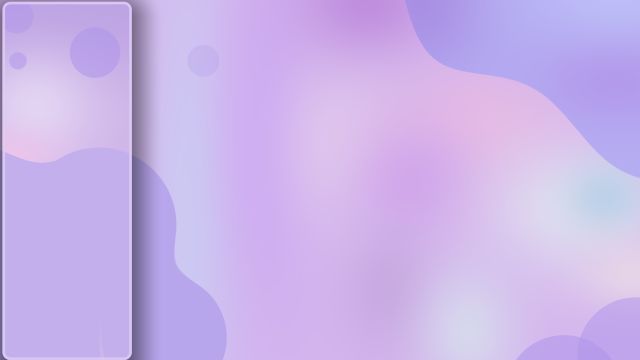
Write a Shadertoy shader that draws this background.

```glsl
// Soft lilac gradient backdrop with wavy blobs, discs and a frosted side panel.

const vec3 LILAC = vec3(0.83, 0.71, 0.93);
const vec3 VIOLET = vec3(0.80, 0.66, 0.95);
const vec3 PERIWINKLE = vec3(0.80, 0.79, 0.95);
const vec3 ORCHID = vec3(0.82, 0.65, 0.92);
const vec3 PLUM = vec3(0.75, 0.56, 0.87);
const vec3 ROSE = vec3(0.90, 0.73, 0.89);
const vec3 PEARL = vec3(0.88, 0.87, 0.94);
const vec3 TEAL = vec3(0.74, 0.82, 0.91);
const vec3 IRIS = vec3(0.72, 0.65, 0.93);
const vec3 DISC = vec3(0.68, 0.58, 0.92);

// Blend a soft elliptical patch of tint into a colour.
vec3 glow(vec3 color, vec2 p, vec2 centre, vec2 radius, vec3 tint) {
    vec2 q = (p - centre) / radius;
    return mix(color, tint, exp(-dot(q, q)));
}

// Paint the inside of a signed distance with a smooth edge.
vec3 fill(vec3 color, float d, float soft, vec3 tint, float alpha) {
    return mix(color, tint, alpha * (1.0 - smoothstep(-soft, soft, d)));
}

float circle(vec2 p, vec2 centre, float radius) {
    return length(p - centre) - radius;
}

float roundBox(vec2 p, vec2 centre, vec2 halfSize, float radius) {
    vec2 q = abs(p - centre) - halfSize + radius;
    return length(max(q, 0.0)) + min(max(q.x, q.y), 0.0) - radius;
}

float smoothUnion(float a, float b, float k) {
    float h = max(k - abs(a - b), 0.0) / k;
    return min(a, b) - 0.25 * h * h * k;
}

// Depth of the upper right blob below the top edge.
float canopyDepth(float x) {
    float shoulder = 0.204 * (1.0 - exp(-(x - 1.125) / 0.051));
    float drop = 0.31 / (1.0 + exp(-(x - 1.602) / 0.065));
    return shoulder + drop;
}

float canopy(vec2 p) {
    float e = 0.002;
    float slope = (canopyDepth(p.x + e) - canopyDepth(p.x - e)) / (2.0 * e);
    return (1.0 - canopyDepth(p.x) - p.y) / sqrt(1.0 + slope * slope);
}

// Lower left blob: two merged lobes and a wavy body behind the panel.
float wave(vec2 p) {
    float lobes = smoothUnion(circle(p, vec2(0.275, 0.375), 0.215),
                              circle(p, vec2(0.456, 0.0625), 0.174), 0.116);
    float crest = 0.569 - 0.021 * cos(19.4 * (p.x - 0.116));
    return min(lobes, max(p.y - crest, p.x - 0.278));
}

vec3 backdrop(vec2 p) {
    vec3 c = LILAC;
    c = glow(c, p, vec2(0.53, 0.40), vec2(0.13, 0.80), PERIWINKLE);
    c = glow(c, p, vec2(0.75, 0.62), vec2(0.13, 0.45), VIOLET);
    c = glow(c, p, vec2(0.95, 0.60), vec2(0.17, 0.24), vec3(0.87, 0.78, 0.93));
    c = glow(c, p, vec2(1.02, 1.00), vec2(0.20, 0.16), PLUM);
    c = glow(c, p, vec2(1.33, 0.64), vec2(0.25, 0.17), ROSE);
    c = glow(c, p, vec2(1.16, 0.49), vec2(0.17, 0.16), ORCHID);
    c = glow(c, p, vec2(1.60, 0.42), vec2(0.25, 0.18), PEARL);
    c = glow(c, p, vec2(1.68, 0.45), vec2(0.11, 0.10), TEAL);
    c = glow(c, p, vec2(1.09, 0.19), vec2(0.13, 0.17), vec3(0.78, 0.66, 0.88));
    c = glow(c, p, vec2(1.30, 0.08), vec2(0.14, 0.18), vec3(0.84, 0.84, 0.93));
    return glow(c, p, vec2(1.76, 0.24), vec2(0.15, 0.10), vec3(0.90, 0.83, 0.91));
}

vec3 canopyColor(vec2 p) {
    vec3 c = vec3(0.71, 0.68, 0.95);
    c = glow(c, p, vec2(1.17, 1.00), vec2(0.18, 0.20), vec3(0.66, 0.56, 0.89));
    c = glow(c, p, vec2(1.71, 0.78), vec2(0.22, 0.13), vec3(0.70, 0.60, 0.92));
    return glow(c, p, vec2(1.72, 1.02), vec2(0.25, 0.13), vec3(0.74, 0.74, 0.97));
}

// Frosted panel face with its own glows, discs and lighter wave.
vec3 panelFace(vec2 p, float soft) {
    vec3 c = mix(vec3(0.81, 0.71, 0.91), vec3(0.74, 0.64, 0.89), smoothstep(0.65, 1.0, p.y));
    c = glow(c, p, vec2(0.10, 0.70), vec2(0.16, 0.15), vec3(0.89, 0.83, 0.95));
    c = glow(c, p, vec2(0.03, 0.57), vec2(0.13, 0.07), vec3(0.92, 0.77, 0.92));
    c = fill(c, circle(p, vec2(0.264, 0.854), 0.070), soft, DISC, 0.55);
    c = fill(c, circle(p, vec2(0.050, 0.831), 0.024), soft, DISC, 0.50);
    c = fill(c, circle(p, vec2(0.046, 0.954), 0.047), soft, DISC, 0.45);
    return fill(c, wave(p), soft, vec3(0.77, 0.685, 0.93), 1.0);
}

void mainImage(out vec4 fragColor, in vec2 fragCoord) {
    vec2 p = fragCoord / iResolution.y;
    float soft = 0.75 / iResolution.y;

    // Backdrop, blobs and free discs
    vec3 color = backdrop(p);
    color = fill(color, canopy(p), soft, canopyColor(p), 1.0);
    color = fill(color, wave(p), soft, IRIS, 1.0);
    color = fill(color, circle(p, vec2(0.565, 0.831), 0.044), soft, DISC, 0.25);
    color = fill(color, circle(p, vec2(1.567, -0.095), 0.164), soft, DISC, 0.55);
    color = fill(color, circle(p, vec2(1.766, 0.012), 0.162), soft, DISC, 0.50);

    // Panel with drop shadow and pale rim
    vec2 centre = vec2(0.1865, 0.4975);
    vec2 halfSize = vec2(0.1795, 0.4975);
    float panel = roundBox(p, centre, halfSize, 0.022);
    float shade = roundBox(p, centre - vec2(0.0, 0.02), halfSize, 0.03);
    color *= 1.0 - 0.5 * (1.0 - smoothstep(-0.03, 0.09, shade));
    color = fill(color, panel, soft, panelFace(p, soft), 1.0);
    color = fill(color, abs(panel + 0.0035) - 0.0035, soft, vec3(0.87, 0.80, 0.96), 0.85);

    fragColor = vec4(color, 1.0);
}
```
